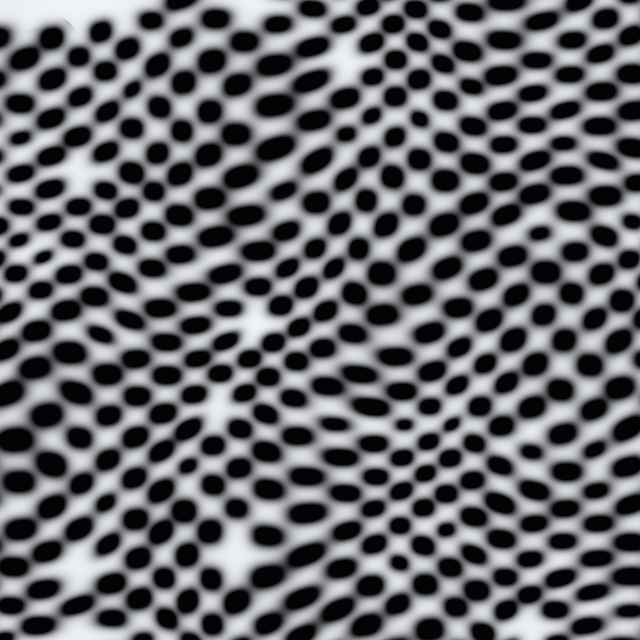
Write a three.js fragment shader that draws this pattern.

```glsl
varying vec2 vUv;

#define CELLS vec2(22.0, 16.4)       // columns across, rows up
#define DOT_RADIUS vec2(0.46, 0.245) // in cell units
#define ROUNDNESS 2.4                // superellipse exponent
#define CORE 0.8                     // solid black part of the radius
#define HALO 2.6                     // how fast the shade fades out
#define HALO_CURVE 1.3
#define JITTER vec2(0.13, 0.11)
#define MISSING 0.025
#define SHRUNK 0.09
#define PAPER vec3(0.93, 0.942, 0.962)
#define INK vec3(0.012, 0.012, 0.02)

float hash(vec2 p, float seed) {
  vec3 q = fract(vec3(p.xyx + seed * 7.31) * vec3(0.1031, 0.1030, 0.0973));
  q += dot(q, q.yzx + 33.33);
  return fract((q.x + q.y) * q.z);
}

// Slow drift of the lattice, in cell units
vec2 drift(vec2 uv) {
  float dx = 0.32 * sin(14.0 * uv.x + 3.0 * sin(5.0 * uv.y + 0.6))
           + 0.10 * sin(23.0 * uv.x - 9.0 * uv.y);
  float dy = 0.22 * sin(9.0 * uv.y + 6.0 * uv.x)
           + 0.12 * sin(17.0 * uv.x - 8.0 * uv.y + 1.3);
  return vec2(dx, dy);
}

// Dot size: mostly even, some shrunk, a few gone, bare at the top left corner
float dotSize(vec2 id, vec2 center) {
  float pick = hash(id, 1.0);
  if (pick < MISSING) return 0.0;
  float size = mix(0.9, 1.1, hash(id, 2.0));
  if (pick < MISSING + SHRUNK) size *= mix(0.55, 0.8, hash(id, 3.0));
  float bare = smoothstep(0.955, 0.985, center.y)
             * (1.0 - smoothstep(0.2, 0.28, center.x));
  return size * (1.0 - bare);
}

// Light left by one dot: black core, steep edge, wide grey halo
float dotLight(vec2 offset, vec2 id, float size) {
  float tilt = mix(-0.08, 0.2, hash(id, 4.0));
  offset.y -= tilt * offset.x;
  vec2 q = pow(abs(offset / DOT_RADIUS) + 0.0001, vec2(ROUNDNESS));
  float reach = max(pow(q.x + q.y, 1.0 / ROUNDNESS) - CORE * size, 0.0);
  return 1.0 - exp(-HALO * pow(reach, HALO_CURVE));
}

void main() {
  vec2 phase = vec2(0.0, 0.37);
  vec2 shift = drift(vUv) + phase;
  vec2 grid = vUv * CELLS + shift;
  float light = 1.0;

  // Neighbouring dots; every other column is raised half a row
  for (int i = -2; i <= 2; i++) {
    float column = floor(grid.x) + float(i);
    float raise = 0.5 * mod(column, 2.0);
    for (int j = -1; j <= 1; j++) {
      vec2 id = vec2(column, floor(grid.y - raise) + float(j));
      vec2 wobble = (vec2(hash(id, 5.0), hash(id, 6.0)) - 0.5) * JITTER;
      vec2 center = id + vec2(0.5, 0.5 + raise) + wobble;
      float size = dotSize(id, (center - shift) / CELLS);
      if (size > 0.3) light *= dotLight(grid - center, id, size);
    }
  }

  // Faint cloudiness of the paper
  float cloud = sin(19.0 * vUv.x + 4.0 * sin(11.0 * vUv.y)) * sin(23.0 * vUv.y);
  vec3 color = mix(INK, PAPER * (1.0 + 0.02 * cloud), light);
  gl_FragColor = vec4(color, 1.0);
}
```
